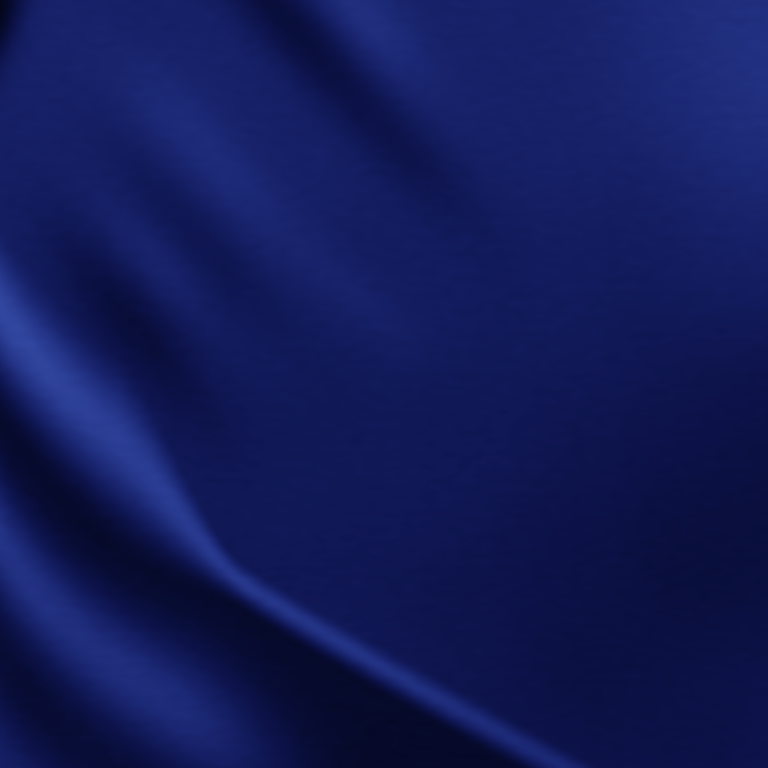
Reproduce this texture procedurally as a WebGL 1 fragment shader.

```glsl
precision highp float;
// Draws dark blue satin with soft diagonal folds and one bright tapering ridge.

uniform vec2 u_resolution;

// Cloth brightness is carried as the blue level; red and green follow from it.
const float CLOTH_LEVEL = 0.34;
const float TOP_LIFT = 0.065;
const float VALLEY_LEVEL = 0.16;
const float RIDGE_LEVEL = 0.62;
const float RIDGE_FADE = 0.23;
const float FOLD_SLOPE = -0.54;
const float RIDGE_WIDTH_THIN = 0.045;
const float RIDGE_WIDTH_EXTRA = 0.135;
const vec2 WEAVE_SCALE = vec2(42.0, 95.0);
const float WEAVE_AMOUNT = 0.022;
const float MOTTLE_SCALE = 7.0;
const float MOTTLE_AMOUNT = 0.018;
const vec2 TINT_OFFSET = vec2(0.010, 0.020);
const vec2 TINT_CURVE = vec2(0.47, 0.66);

vec2 hashGradient(vec2 cell) {
  vec2 q = vec2(dot(cell, vec2(127.1, 311.7)), dot(cell, vec2(269.5, 183.3)));
  return fract(sin(q) * 43758.5) * 2.0 - 1.0;
}

float gradientNoise(vec2 p) {
  vec2 i = floor(p);
  vec2 f = fract(p);
  vec2 w = f * f * f * (f * (f * 6.0 - 15.0) + 10.0);
  vec2 e = vec2(0.0, 1.0);
  float low = mix(dot(hashGradient(i), f),
                  dot(hashGradient(i + e.yx), f - e.yx), w.x);
  float high = mix(dot(hashGradient(i + e.xy), f - e.xy),
                   dot(hashGradient(i + e.yy), f - e.yy), w.x);
  return mix(low, high, w.y);
}

float bell(float d, float width) {
  return exp(-d * d / (width * width));
}

// Elongated soft spot; size holds the radii along and across its direction.
float streak(vec2 p, vec2 center, float angle, vec2 size) {
  vec2 d = p - center;
  vec2 along = vec2(cos(angle), sin(angle));
  vec2 q = vec2(dot(d, along), dot(d, vec2(-along.y, along.x))) / size;
  return exp(-dot(q, q));
}

// A fold line that falls steeply at the left and then straightens out.
float foldLine(float x, float base, float rise, float reach) {
  return base + FOLD_SLOPE * x + rise * exp(-x / reach);
}

// Broad cloth above the ridge, with faint creases.
float upperCloth(vec2 p) {
  float b = CLOTH_LEVEL + TOP_LIFT * smoothstep(0.4, 0.95, p.y);
  b += 0.10 * streak(p, vec2(1.0, 0.93), -1.2, vec2(0.26, 0.16));
  b -= 0.10 * streak(p, vec2(0.98, 0.31), 0.5, vec2(0.34, 0.22));
  b -= 0.04 * streak(p, vec2(0.85, 0.02), -0.5, vec2(0.30, 0.15));
  // Crease at the top, dark with a lit right flank.
  b -= 0.17 * streak(p, vec2(0.37, 0.98), -0.83, vec2(0.16, 0.042));
  b -= 0.08 * streak(p, vec2(0.52, 0.81), -0.80, vec2(0.14, 0.045));
  b += 0.09 * streak(p, vec2(0.47, 0.98), -0.85, vec2(0.12, 0.045));
  // Middle pair of creases.
  b += 0.08 * streak(p, vec2(0.28, 0.79), -0.83, vec2(0.17, 0.045));
  b += 0.04 * streak(p, vec2(0.47, 0.61), -0.75, vec2(0.10, 0.035));
  b -= 0.06 * streak(p, vec2(0.25, 0.70), -0.83, vec2(0.16, 0.035));
  b += 0.05 * streak(p, vec2(0.21, 0.65), -0.85, vec2(0.10, 0.030));
  // Shade beside the ridge and in the top left corner.
  b -= 0.13 * streak(p, vec2(0.17, 0.58), -0.90, vec2(0.15, 0.042));
  b -= 0.32 * streak(p, vec2(-0.01, 0.98), 1.25, vec2(0.09, 0.032));
  return b;
}

// Deep valley, second fold and corner below the ridge.
float lowerCloth(vec2 p) {
  float v = p.y - foldLine(p.x, 0.19, 0.107, 0.10);
  float foldFade = 1.0 - smoothstep(0.22, 0.50, p.x);
  float foldGain = 0.36 - 0.28 * min(p.x, 0.35);
  float b = VALLEY_LEVEL + foldGain * foldFade * bell(v, 0.085);
  b += 0.23 * bell(v + 0.29, 0.10);
  b += 0.04 * streak(p, vec2(0.27, 0.12), -0.5, vec2(0.14, 0.07));
  return b;
}

float clothLevel(vec2 p) {
  float lowerEdge = foldLine(p.x, 0.374, 0.136, 0.145);
  float width = RIDGE_WIDTH_THIN
              + RIDGE_WIDTH_EXTRA * (1.0 - smoothstep(0.15, 0.32, p.x));
  float t = (p.y - lowerEdge) / width;
  float ridge = RIDGE_LEVEL - RIDGE_FADE * p.x;
  float b = mix(lowerCloth(p), ridge, smoothstep(-0.35, 0.50, t));
  return mix(b, upperCloth(p), smoothstep(0.50, 1.12, t));
}

void main() {
  vec2 p = gl_FragCoord.xy / u_resolution;
  float b = clothLevel(p);
  // Fine horizontal weave over a broad mottle.
  float grain = WEAVE_AMOUNT * gradientNoise(p * WEAVE_SCALE)
              + MOTTLE_AMOUNT * gradientNoise(p * MOTTLE_SCALE + 3.7);
  b = max(b + grain, 0.05);
  gl_FragColor = vec4(TINT_OFFSET + TINT_CURVE * b * b, b, 1.0);
}
```
